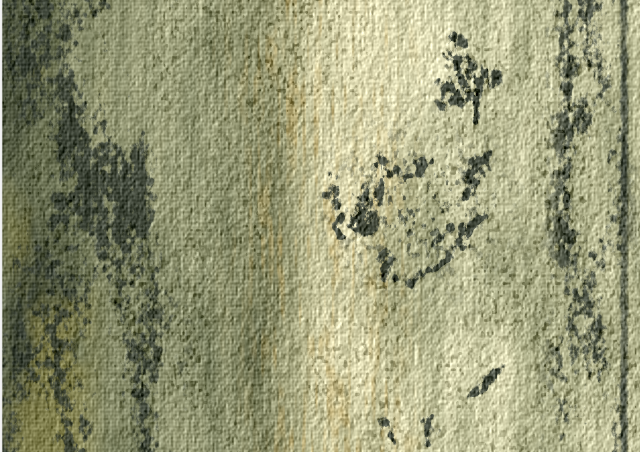
Write a Shadertoy shader that draws this texture.

```glsl
// Weathered painted canvas: vertical bands of dark green, cream and grey green,
// with ochre threads, ragged dark brush marks and a fine raking-light relief.
// Tone is built from stretched noise, then mapped to a green-to-cream ramp.

const vec3 DEEP_GREEN = vec3(0.16, 0.19, 0.14);
const vec3 MOSS       = vec3(0.43, 0.455, 0.33);
const vec3 SAGE       = vec3(0.69, 0.695, 0.545);
const vec3 CREAM      = vec3(0.87, 0.86, 0.71);
const vec3 OCHRE      = vec3(0.72, 0.63, 0.38);
const vec3 OLIVE_GOLD = vec3(0.55, 0.53, 0.29);
const vec3 INK        = vec3(0.19, 0.22, 0.18);

float hash(vec2 p) {
    return fract(sin(dot(p, vec2(127.1, 311.7))) * 43758.5453);
}

float noise(vec2 p) {
    vec2 i = floor(p), f = fract(p);
    f = f * f * (3.0 - 2.0 * f);
    return mix(mix(hash(i), hash(i + vec2(1, 0)), f.x),
               mix(hash(i + vec2(0, 1)), hash(i + vec2(1, 1)), f.x), f.y);
}

float fbm(vec2 p) {
    float sum = 0.0, amp = 0.533;
    for (int i = 0; i < 4; i++) {
        sum += amp * noise(p);
        p = p * 2.03 + vec2(17.3, 9.1);
        amp *= 0.5;
    }
    return sum;
}

// Soft window that is 1 between lo and hi
float band(float x, float lo, float hi, float soft) {
    return smoothstep(lo - soft, lo + soft, x) * (1.0 - smoothstep(hi - soft, hi + soft, x));
}

// Height difference along the light direction
float relief(vec2 p, vec2 freq) {
    vec2 q = p * freq;
    return noise(q + vec2(-0.4, 0.25)) - noise(q + vec2(0.4, -0.25));
}

float segmentDistance(vec2 p, vec2 halfAxis) {
    float t = clamp(dot(p, halfAxis) / dot(halfAxis, halfAxis), -1.0, 1.0);
    return length(p - halfAxis * t);
}

// Density of a group of short strokes scattered round a centre
float brushCluster(vec2 p, vec2 centre, vec2 spread, int count, float seed) {
    float density = 0.0;
    for (int i = 0; i < count; i++) {
        vec2 id = vec2(float(i) + 1.0, seed);
        vec2 offset = vec2(hash(id), hash(id + 5.3)) * 2.0 - 1.0;
        float angle = mix(0.4, 2.3, hash(id + 11.7));
        float halfLength = mix(0.015, 0.055, hash(id + 19.1));
        float width = mix(0.013, 0.024, hash(id + 23.9));
        vec2 axis = halfLength * vec2(cos(angle), sin(angle));
        float d = segmentDistance(p - centre - offset * spread, axis) / width;
        density = max(density, exp(-d * d));
    }
    return density;
}

// Piecewise paint ramp from shadow to highlight
vec3 paintRamp(float tone) {
    vec3 col = mix(DEEP_GREEN, MOSS, smoothstep(0.12, 0.46, tone));
    col = mix(col, SAGE, clamp((tone - 0.40) / 0.29, 0.0, 1.0));
    return mix(col, CREAM, clamp((tone - 0.69) / 0.18, 0.0, 1.0));
}

void mainImage(out vec4 fragColor, in vec2 fragCoord) {
    vec2 p = fragCoord / iResolution.y;
    float x = fragCoord.x / iResolution.x;
    float wobble = (fbm(p * vec2(5.0, 2.2)) - 0.5) * 0.08;
    float bx = x + wobble;

    // Broad vertical bands and streaked wash
    float tone = mix(0.33, 0.54, smoothstep(0.0, 0.30, bx));
    tone += 0.25 * smoothstep(0.36, 0.55, bx) - 0.13 * smoothstep(0.74, 0.90, bx);
    tone += 0.36 * (fbm(p * vec2(7.0, 2.6) + 31.0) - 0.5);
    tone += 0.24 * (fbm(p * vec2(26.0, 4.5) + 7.0) - 0.5);

    // Ragged dark patches along both sides
    float grain = fbm(p * vec2(95.0, 62.0) + 3.0);
    float sides = 1.0 - smoothstep(0.22, 0.34, x) + band(x, 0.86, 0.98, 0.03);
    float patches = fbm(p * vec2(13.0, 3.6) + 53.0) + 0.55 * (grain - 0.5);
    float ink = 0.85 * sides * smoothstep(0.53, 0.71, patches);

    // Brush marks in the pale area, with a speckled halo
    vec2 smear = p + 0.026 * (vec2(noise(p * 42.0), noise(p * 42.0 + 40.0)) - 0.5);
    float marks = brushCluster(smear, vec2(0.90, 0.53), vec2(0.17, 0.13), 13, 2.0);
    marks = max(marks, brushCluster(smear, vec2(1.03, 0.84), vec2(0.06, 0.07), 7, 7.0));
    marks = max(marks, brushCluster(smear, vec2(0.96, 0.12), vec2(0.15, 0.08), 3, 13.0));
    vec2 haloPos = (p - vec2(0.92, 0.54)) / vec2(0.17, 0.15);
    float halo = exp(-dot(haloPos, haloPos)) * smoothstep(0.54, 0.72, grain);
    ink = max(ink, 0.88 * smoothstep(0.30, 0.66, marks * (1.9 * grain - 0.25)));
    ink = max(ink, 0.75 * halo);

    // Colour, warm threads and gold stains
    vec3 col = paintRamp(tone);
    float threads = smoothstep(0.45, 0.80, noise(p * vec2(110.0, 9.0)));
    float warmth = band(bx, 0.38, 0.64, 0.06);
    col = mix(col, OCHRE, warmth * (0.08 + 0.6 * threads * noise(p * vec2(90.0, 45.0))));
    float stain = band(x, 0.01, 0.14, 0.04) * smoothstep(0.45, 0.68, fbm(p * vec2(7.0, 4.0) + 71.0));
    col = mix(col, OLIVE_GOLD, 0.65 * stain);
    col = mix(col, INK, ink);

    // Dark seam near the right edge
    float seam = band(x + 0.006 * (grain - 0.5), 0.970, 0.980, 0.003);
    col = mix(col, INK, seam * (0.5 + 0.5 * noise(p * vec2(20.0, 14.0))));

    // Fine paint relief, thread ridges, pits and cloth weave
    float rough = mix(0.65, 1.0, smoothstep(0.05, 0.40, x));
    float light = 0.13 * relief(p, vec2(120.0, 85.0)) + 0.21 * relief(p, vec2(230.0, 165.0));
    light += 0.10 * relief(p, vec2(170.0, 16.0));
    float pits = smoothstep(0.62, 0.86, noise(p * vec2(165.0, 110.0) + 19.0));
    float weave = 0.5 * (sin(p.x * 754.0) + sin(p.y * 754.0));
    col += rough * (light + 0.02 - 0.24 * pits * noise(p * vec2(14.0, 6.0)));
    col += 0.045 * weave * (1.0 - 0.5 * smoothstep(0.35, 0.65, x));

    // Thin pale margin at the left
    col = mix(vec3(0.95), col, smoothstep(0.002, 0.005, x));
    fragColor = vec4(clamp(col, 0.0, 1.0), 1.0);
}
```
